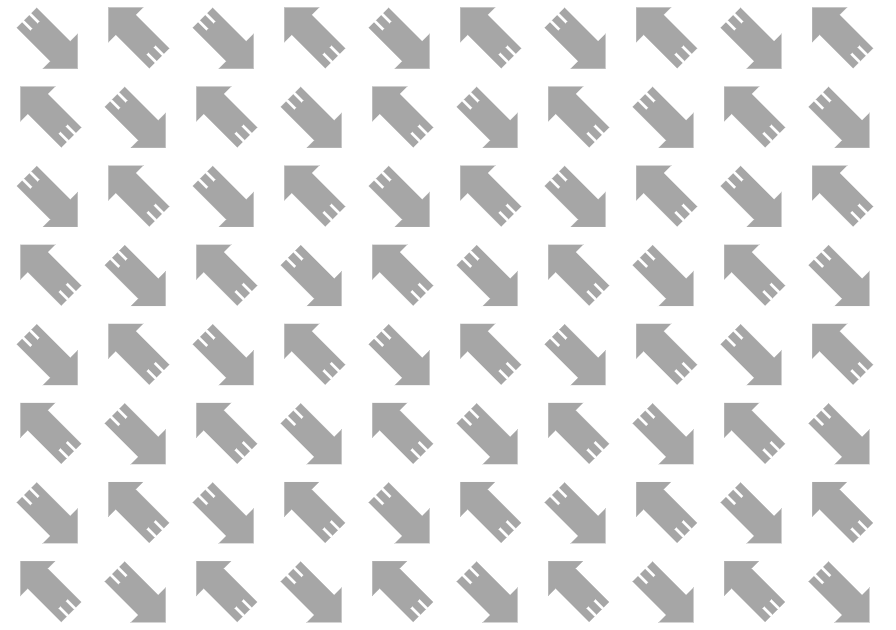
A Shadertoy shader for this pattern:

```glsl
// Lengths are fractions of the canvas height
const vec2  PITCH        = vec2(0.13965, 0.12556);
const vec2  FIRST_CENTER = vec2(0.0778, 0.0604);  // from the upper left
const float NUDGE        = 0.0032;   // sideways shift, opposite for each heading
const float TIP          = 0.0689;
const float HEAD_BASE    = 0.0296;
const float TAIL         = -0.0456;
const float SHAFT_HALF   = 0.0226;
const float OVERLAP      = 0.01;     // shaft reaches into the head, hiding the seam
const float SLIT_LENGTH  = 0.0185;
const float SLIT_OFFSET  = 0.0081;
const float SLIT_HALF    = 0.0022;
const vec3  PAPER        = vec3(1.0);
const vec3  INK          = vec3(0.65);

float boxDistance(vec2 p, vec2 halfSize) {
    vec2 d = abs(p) - halfSize;
    return length(max(d, 0.0)) + min(max(d.x, d.y), 0.0);
}

// Arrow along +x with two slits cut into its tail
float arrowDistance(vec2 p) {
    p.y = abs(p.y);
    float head = max(HEAD_BASE - p.x, (p.x + p.y - TIP) * sqrt(0.5));
    float shaftEnd = HEAD_BASE + OVERLAP;
    vec2 shaftCenter = vec2(0.5 * (TAIL + shaftEnd), 0.0);
    float shaft = boxDistance(p - shaftCenter, vec2(0.5 * (shaftEnd - TAIL), SHAFT_HALF));
    float slit = boxDistance(p - vec2(TAIL, SLIT_OFFSET), vec2(SLIT_LENGTH, SLIT_HALF));
    return max(min(head, shaft), -slit);
}

void mainImage(out vec4 fragColor, in vec2 fragCoord) {
    float pixel = 1.0 / iResolution.y;
    vec2 p = vec2(fragCoord.x, iResolution.y - fragCoord.y) * pixel;

    // Grid with headings alternating like a checkerboard
    vec2 grid = (p - FIRST_CENTER) / PITCH + 0.5;
    vec2 cell = floor(grid);
    vec2 local = (grid - cell - 0.5) * PITCH;
    float heading = 1.0 - 2.0 * mod(cell.x + cell.y, 2.0);
    local.x += NUDGE * heading;
    local *= heading;

    // Turn onto the diagonal
    vec2 along = vec2(local.x + local.y, local.y - local.x) * sqrt(0.5);
    float coverage = clamp(0.5 - arrowDistance(along) / pixel, 0.0, 1.0);
    fragColor = vec4(mix(PAPER, INK, coverage), 1.0);
}
```
